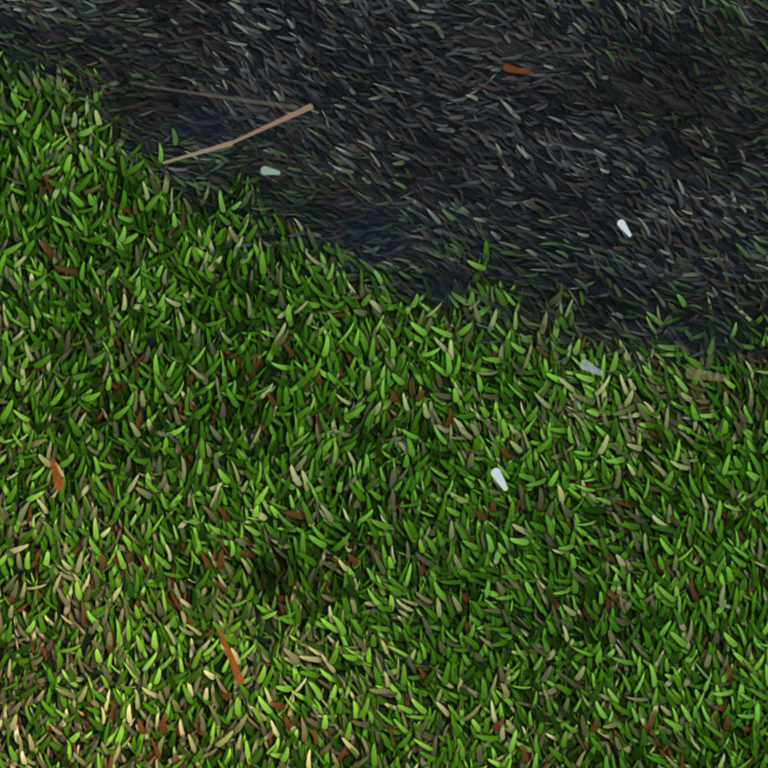
Reproduce this texture procedurally as a three.js fragment shader.

```glsl
// A lawn in sunlight meeting a bare strip of dark soil along a slanting edge.
// Layers of jittered, shadowed strokes become tangled blades on the lawn and
// flat litter on the soil; a twig, leaves and pale flecks lie on top.
#define LAYERS 11
#define COARSE 15.0
#define FINER 3.2
#define BLADE_WIDTH 0.0029
#define LITTER_WIDTH 0.0021
#define SOFT 0.0018
#define SHADOW 0.4
#define LEAN 1.78
#define LITTER_ANGLE 2.72
#define EDGE_BLUR 0.06

varying vec2 vUv;

float hash(vec2 p) {
  return fract(sin(dot(p, vec2(127.1, 311.7))) * 43758.5);
}

vec4 hash4(vec2 p) {
  return vec4(hash(p), hash(p + 17.3), hash(p + 41.9), hash(p + 73.1));
}

float noise(vec2 p) {
  vec2 i = floor(p), f = fract(p);
  f = f * f * (3.0 - 2.0 * f);
  return mix(mix(hash(i), hash(i + vec2(1, 0)), f.x),
             mix(hash(i + vec2(0, 1)), hash(i + vec2(1, 1)), f.x), f.y);
}

// Height above the curved border of the lawn
float aboveEdge(vec2 p) {
  return p.y - (0.945 - 0.8 * p.x + 0.4 * p.x * p.x);
}

float soilAmount(vec2 p) {
  float ragged = (noise(p * 16.0) - 0.5) * 0.1;
  return smoothstep(-EDGE_BLUR, EDGE_BLUR, aboveEdge(p) + ragged);
}

// Soft round spot, 1 in the middle
float spot(vec2 p, vec2 centre, vec2 size) {
  vec2 d = (p - centre) / size;
  return exp(-dot(d, d));
}

// Coverage of a straight tapered piece from a to b
float piece(vec2 p, vec2 a, vec2 b, float width) {
  vec2 ab = b - a;
  float t = clamp(dot(p - a, ab) / dot(ab, ab), 0.0, 1.0);
  float w = width * (1.0 - 0.5 * t);
  return 1.0 - smoothstep(w - SOFT, w + SOFT, length(p - a - ab * t));
}

vec3 ground(vec2 p) {
  vec2 q = vec2(p.x + p.y * 0.8, p.y * 2.0 + p.x * 0.8);
  float grain = noise(q * 55.0) * 0.6 + noise(q * 120.0) * 0.4;
  vec3 earth = mix(vec3(0.09, 0.12, 0.16), vec3(0.2, 0.18, 0.18), noise(q * 7.0 + 3.0));
  vec3 thatch = mix(vec3(0.07, 0.13, 0.03), vec3(0.18, 0.23, 0.1), noise(p * 30.0));
  return mix(thatch, earth, soilAmount(p)) * (0.55 + 0.8 * grain);
}

vec3 bladeColour(vec2 root, vec4 r) {
  float sun = smoothstep(0.9, 0.0, root.x * 0.75 + root.y * 1.15);
  float tone = r.x * 0.85 + (noise(root * 12.0) - 0.5) * 0.35 + 0.12;
  vec3 c = mix(vec3(0.11, 0.2, 0.05), vec3(0.24, 0.46, 0.07), smoothstep(0.05, 0.5, tone));
  c = mix(c, vec3(0.49, 0.75, 0.25), smoothstep(0.5, 1.0, tone));
  float fringe = smoothstep(-0.09, 0.03, aboveEdge(root));
  float dry = 0.19 + 0.27 * sun + 0.2 * fringe;
  dry += 0.4 * spot(root, vec2(0.85, 0.47), vec2(0.1, 0.04));
  vec3 straw = mix(vec3(0.34, 0.33, 0.25), vec3(0.8, 0.8, 0.58), r.x * r.x);
  c = mix(c, straw, step(1.0 - dry, r.y) * 0.85);
  c = mix(c, vec3(0.36, 0.23, 0.12), step(r.y, 0.035));
  c = mix(c, vec3(0.3, 0.4, 0.25) * (0.4 + 1.1 * r.x), 0.35 * fringe);
  return c * mix(vec3(1.0), vec3(1.5, 1.3, 1.25), sun);
}

vec3 litterColour(vec2 root, vec4 r) {
  vec3 c = mix(vec3(0.08, 0.1, 0.12), vec3(0.33, 0.36, 0.36), r.x);
  c = mix(c, vec3(0.5, 0.53, 0.47), step(0.9, r.y));
  c = mix(c, vec3(0.28, 0.25, 0.23), step(r.y, 0.2));
  float corner = smoothstep(1.5, 2.0, root.x + root.y);
  float green = smoothstep(0.2, 0.0, aboveEdge(root)) * 0.45 + corner * 0.4;
  c = mix(c, vec3(0.25, 0.36, 0.21) * (0.5 + r.x), step(r.z, green) * 0.8);
  return c * (0.6 + 0.65 * noise(root * vec2(9.0, 15.0)));
}

// One jittered grid of strokes painted over the colour below
vec3 strokes(vec3 below, vec2 p, float layer) {
  float freq = COARSE + FINER * layer;
  vec2 shift = vec2(0.37, 0.61) * layer;
  vec2 cell = floor(p * freq + shift);
  for (int j = 1; j >= -1; j--) {
    for (int i = -1; i <= 1; i++) {
      vec2 id = cell + vec2(i, j);
      vec4 r = hash4(id + layer * 19.7);
      vec4 s = hash4(id + layer * 31.3 + 5.5);
      vec2 root = (id + r.zw - shift) / freq;
      float soil = step(s.w, soilAmount(root));
      float spread = (s.x + s.y - 1.0) * mix(1.6, 0.95, soil);
      float clump = (noise(root * 10.0 + 4.0) - 0.5) * 0.9;
      float angle = mix(LEAN + 0.5 * (root.x - 0.5), LITTER_ANGLE, soil) + spread + clump;
      vec2 dir = vec2(cos(angle), sin(angle));
      vec2 d = p - root;
      float halfLen = mix(0.45 + 0.45 * s.z, 0.3 + 0.5 * s.z, soil) / freq;
      float t = dot(d, dir) / halfLen;
      float across = dot(d, vec2(-dir.y, dir.x)) + (s.y - 0.5) * 0.4 * halfLen * t * t;
      float width = mix(BLADE_WIDTH, LITTER_WIDTH, soil) * (0.55 + 0.8 * r.w);
      width *= max(1.0 - t * t * t * t, 0.0) * (1.0 - 0.4 * t);
      float ends = 1.0 - smoothstep(0.7, 1.0, abs(t));
      float cover = ends * (1.0 - smoothstep(width - SOFT, width + SOFT, abs(across)));
      float shade = ends * (1.0 - smoothstep(width, width + 0.005, abs(across - 0.001)));
      vec3 c = mix(bladeColour(root, r), litterColour(root, r), soil);
      c *= 0.97 + 0.2 * t;
      below *= 1.0 - SHADOW * shade * mix(1.0, 0.6, soil);
      below = mix(below, c, cover * mix(0.92, 0.85, soil));
    }
  }
  return below;
}

void main() {
  vec2 p = vUv;
  vec3 c = ground(p);
  for (int k = 0; k < LAYERS; k++) c = strokes(c, p, float(k));

  // Shaded hollows
  float hollow = spot(p, vec2(0.48, 0.7), vec2(0.07, 0.035)) + spot(p, vec2(0.27, 0.84), vec2(0.05, 0.03));
  hollow += spot(p, vec2(0.58, 0.625), vec2(0.04, 0.02)) + spot(p, vec2(0.9, 0.56), vec2(0.06, 0.02));
  c = mix(c, vec3(0.09, 0.11, 0.17), 0.6 * min(hollow, 1.0));
  c *= 1.0 - 0.6 * spot(p, vec2(0.355, 0.255), vec2(0.035, 0.03));

  // Twigs
  c = mix(c, vec3(0.56, 0.47, 0.39), piece(p, vec2(0.404, 0.861), vec2(0.3, 0.813), 0.004));
  c = mix(c, vec3(0.56, 0.5, 0.42), piece(p, vec2(0.3, 0.813), vec2(0.213, 0.788), 0.0035));
  c = mix(c, vec3(0.38, 0.36, 0.3), 0.7 * piece(p, vec2(0.385, 0.86), vec2(0.19, 0.888), 0.003));

  // Fallen leaves
  vec3 rust = vec3(0.62, 0.33, 0.14);
  c = mix(c, rust, 0.9 * piece(p, vec2(0.313, 0.114), vec2(0.286, 0.178), 0.0055));
  c = mix(c, rust, 0.8 * piece(p, vec2(0.077, 0.368), vec2(0.069, 0.4), 0.007));
  c = mix(c, rust * 0.75, 0.8 * piece(p, vec2(0.66, 0.912), vec2(0.692, 0.904), 0.005));
  c = mix(c, vec3(0.5, 0.45, 0.34), 0.6 * piece(p, vec2(0.9, 0.514), vec2(0.945, 0.507), 0.008));

  // Pale flecks
  vec3 pale = vec3(0.76, 0.82, 0.84);
  c = mix(c, pale, piece(p, vec2(0.809, 0.709), vec2(0.82, 0.694), 0.0055));
  c = mix(c, pale, piece(p, vec2(0.646, 0.384), vec2(0.658, 0.364), 0.007));
  c = mix(c, pale * 0.8, 0.8 * piece(p, vec2(0.762, 0.525), vec2(0.782, 0.514), 0.007));
  c = mix(c, vec3(0.57, 0.7, 0.6), 0.9 * piece(p, vec2(0.345, 0.778), vec2(0.362, 0.775), 0.006));
  gl_FragColor = vec4(c, 1.0);
}
```
